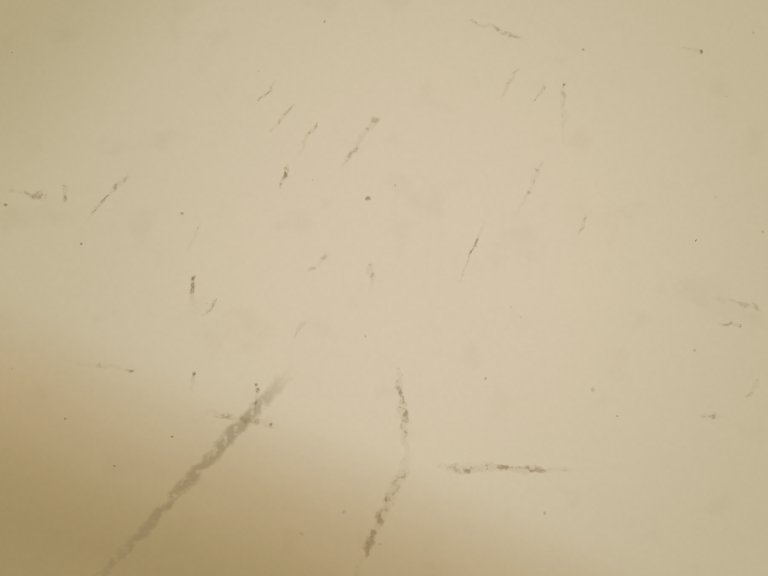
Write a Shadertoy shader that draws this texture.

```glsl
// Aged cream plaster wall with soft shading, diagonal scuffs and small specks.

const vec3 CREAM = vec3(0.830, 0.770, 0.665);
const vec3 DULL_CREAM = vec3(0.750, 0.702, 0.575);
const vec3 OLIVE = vec3(0.690, 0.635, 0.485);
const vec3 TAN = vec3(0.725, 0.645, 0.500);
const vec3 BROWN = vec3(0.635, 0.555, 0.390);
const vec3 GRIME = vec3(0.50, 0.41, 0.28);
const vec3 GREY_GRIME = vec3(0.52, 0.46, 0.33);
const vec3 DARK_GRIME = vec3(0.34, 0.26, 0.16);

const int SCUFF_COUNT = 30;
const int SPECK_COUNT = 32;

float hash(vec2 p) {
    vec3 q = fract(vec3(p.xyx) * 0.1031);
    q += dot(q, q.yzx + 33.33);
    return fract((q.x + q.y) * q.z);
}

vec2 hash2(float n) {
    return vec2(hash(vec2(n, 3.7)), hash(vec2(n, 19.1)));
}

float noise(vec2 p) {
    vec2 i = floor(p), f = fract(p);
    f = f * f * (3.0 - 2.0 * f);
    float low = mix(hash(i), hash(i + vec2(1, 0)), f.x);
    float high = mix(hash(i + vec2(0, 1)), hash(i + vec2(1, 1)), f.x);
    return mix(low, high, f.y);
}

float fbm(vec2 p) {
    float sum = 0.0, gain = 0.5;
    for (int i = 0; i < 4; i++) {
        sum += gain * noise(p);
        p = mat2(1.6, 1.2, -1.2, 1.6) * p + 7.3;
        gain *= 0.5;
    }
    return sum / 0.9375;
}

// Wall tone: pale middle, duller rim, brown shade in the lower left.
vec3 wallColor(vec2 p, vec2 centre) {
    float mottle = fbm(p * 4.0) - 0.5;
    float rim = smoothstep(0.12, 0.86, length(p - centre) + 0.06 * mottle);
    vec3 color = mix(CREAM, DULL_CREAM, rim);
    color = mix(color, OLIVE, 0.8 * smoothstep(0.42, 0.0, p.x + 0.9 * (1.0 - p.y)));
    float depth = 0.40 - p.y - 0.42 * p.x + 0.05 * mottle;
    color = mix(color, TAN, smoothstep(-0.12, 0.10, depth));
    color = mix(color, BROWN, smoothstep(0.02, 0.30, depth));
    return color * (1.0 + 0.015 * mottle);
}

// Faint smear from a to b with darker flakes; wear in 0..1 thins the flakes.
float scuff(vec2 p, vec2 a, vec2 b, float width, float wear, float flakes) {
    vec2 along = b - a;
    float t = dot(p - a, along) / dot(along, along);
    float d = length(p - a - along * clamp(t, 0.0, 1.0));
    float radius = width * mix(0.5, 1.0, smoothstep(0.0, 0.8, t));
    float body = 1.0 - smoothstep(0.3 * radius, radius + 0.003, d);
    float ends = smoothstep(-0.03, 0.35, t) * smoothstep(1.05, 0.8, t);
    float cover = smoothstep(wear - 0.15, wear + 0.22, flakes);
    return body * ends * mix(0.16, 1.0, cover);
}

float speck(vec2 p, vec2 centre, float radius) {
    return 1.0 - smoothstep(0.2 * radius, radius + 0.002, length(p - centre));
}

void mainImage(out vec4 fragColor, in vec2 fragCoord) {
    vec2 p = fragCoord / iResolution.y;
    vec2 size = vec2(iResolution.x / iResolution.y, 1.0);
    vec3 color = wallColor(p, size * vec2(0.55, 0.53));

    // Shared roughness for every mark
    float flakes = fbm(p * 105.0);
    vec2 wobble = vec2(fbm(p * 55.0 + 11.0), fbm(p * 55.0 + 47.0)) - 0.5;
    vec2 rough = p + 0.017 * wobble;

    // Large rubbed streaks
    float streak = scuff(rough, vec2(0.10, -0.08), vec2(0.505, 0.355), 0.014, 0.34, flakes);
    color = mix(color, GREY_GRIME, 0.47 * streak);
    float rub = scuff(rough, vec2(0.61, -0.02), vec2(0.71, 0.21), 0.009, 0.52, flakes);
    rub = max(rub, scuff(rough, vec2(0.685, 0.37), vec2(0.708, 0.26), 0.006, 0.54, flakes));
    rub = max(rub, scuff(rough, vec2(0.708, 0.19), vec2(0.695, 0.33), 0.006, 0.74, flakes));
    rub = max(rub, scuff(rough, vec2(1.02, 0.182), vec2(0.76, 0.188), 0.006, 0.54, flakes));
    color = mix(color, GRIME, 0.55 * rub);

    // Scattered fine scuffs, mostly steep and leaning right
    for (int i = 0; i < SCUFF_COUNT; i++) {
        float id = float(i);
        vec2 start = hash2(id + 5.0) * size * vec2(1.0, 0.72) + vec2(0.0, 0.25);
        vec2 shape = hash2(id + 61.0);
        float angle = i % 4 == 0 ? -0.4 + 0.3 * shape.x : 0.75 + 0.85 * shape.x;
        float reach = mix(0.04, 0.15, shape.y * shape.y);
        vec2 end = start + reach * vec2(cos(angle), sin(angle));
        float width = mix(0.001, 0.005, hash(vec2(id, 83.0)));
        float mark = scuff(rough, start, end, width, 0.58, flakes);
        float clot = speck(rough, mix(start, end, 0.92), 0.0035) * step(0.55, shape.x);
        color = mix(color, GRIME, mark * mix(0.25, 0.65, hash(vec2(id, 97.0))));
        color = mix(color, DARK_GRIME, 0.45 * clot * smoothstep(0.3, 0.6, flakes));
    }

    // Small dark specks
    for (int i = 0; i < SPECK_COUNT; i++) {
        float id = float(i);
        vec2 shape = hash2(id + 211.0);
        float radius = mix(0.0008, 0.004, shape.x * shape.x);
        float spot = speck(p + 0.010 * wobble, hash2(id + 131.0) * size, radius);
        color = mix(color, DARK_GRIME, spot * mix(0.1, 0.5, shape.y * shape.y));
    }

    // Faint stains and fine plaster grain
    float stain = smoothstep(0.60, 0.85, fbm(p * 16.0 + 5.0));
    color = mix(color, GRIME, 0.045 * stain);
    color += 0.008 * (noise(p * 170.0) - 0.5);
    fragColor = vec4(color, 1.0);
}
```
